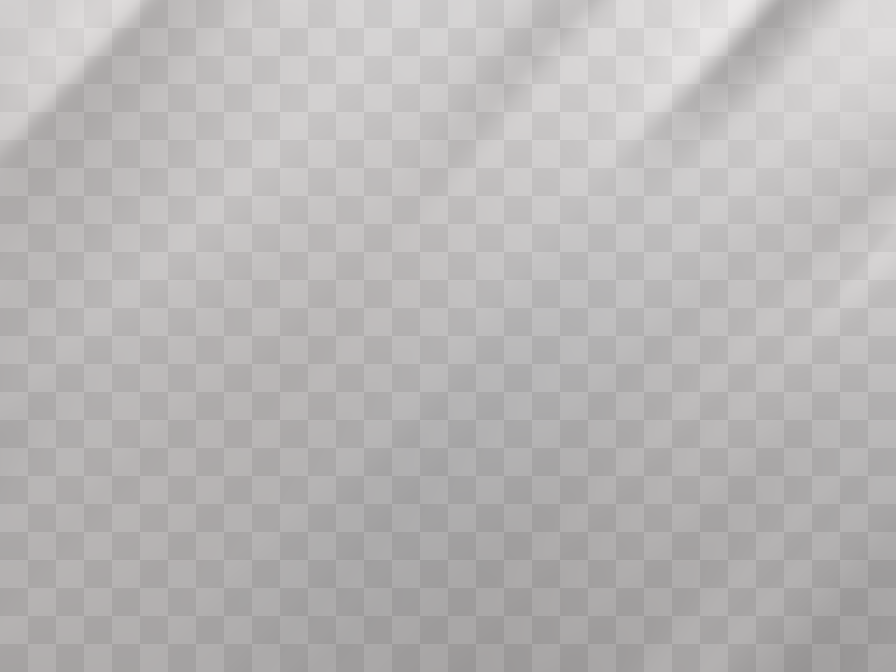
A WebGL 1 fragment shader for this texture:

```glsl
precision highp float;
// Pale grey checkerboard seen through soft, diagonal folds of translucent film.
// A vertical gradient carries stretched value noise and a few tapered creases;
// the checker is laid over it and fades toward the bright upper corners.

#define ROWS 24.0
#define CHECKER_DEPTH 0.023
#define BASE_LOW 0.637
#define BASE_RISE 0.145
#define SIDE_RISE 0.022
#define STREAK_DEPTH 0.062
#define FIBRE_DEPTH 0.014
#define TINT_DEPTH 0.010
#define FOLD_DIR vec2(0.69, 0.724)

uniform vec2 u_resolution;

float hash(vec2 p) {
  vec3 q = fract(vec3(p.xyx) * 0.1031);
  q += dot(q, q.yzx + 33.33);
  return fract((q.x + q.y) * q.z);
}

float noise(vec2 p) {
  vec2 i = floor(p);
  vec2 f = fract(p);
  f = f * f * (3.0 - 2.0 * f);
  return mix(mix(hash(i), hash(i + vec2(1.0, 0.0)), f.x),
             mix(hash(i + vec2(0.0, 1.0)), hash(i + vec2(1.0, 1.0)), f.x), f.y);
}

// Downward crease from a to b that fades toward b; each flank has its own softness.
float crease(vec2 p, vec2 a, vec2 b, float leftWidth, float rightWidth) {
  vec2 axis = b - a;
  float len = length(axis);
  vec2 dir = axis / len;
  float along = dot(p - a, dir) / len;
  float across = dot(p - a, vec2(-dir.y, dir.x));
  across += 0.012 * (noise(vec2(along * 2.5, a.x * 9.0)) - 0.5);
  float d = across / (across > 0.0 ? rightWidth : leftWidth);
  return exp(-d * d) * (1.0 - smoothstep(0.1, 1.0, along));
}

// Signed checker with edges one pixel wide: +1 on dark cells, -1 on light ones.
float checker(vec2 p) {
  float pixel = ROWS / u_resolution.y;
  vec2 wave = sin(3.14159 * p * ROWS) * 2.0 / (3.14159 * pixel);
  wave = clamp(wave, -1.0, 1.0);
  return wave.x * wave.y;
}

// Shading of the large folds along the top and right edges.
float folds(vec2 p) {
  float shade = 0.0;
  // Deep upper right fold, with its lit flank
  shade -= 0.19 * crease(p, vec2(1.20, 1.03), vec2(0.89, 0.70), 0.024, 0.050);
  shade += 0.055 * crease(p, vec2(1.12, 1.02), vec2(0.82, 0.66), 0.050, 0.024);
  // Softer fold at the top centre
  shade -= 0.085 * crease(p, vec2(0.89, 1.03), vec2(0.57, 0.65), 0.055, 0.024);
  // Bright upper left ridge and the shadow beneath it
  shade += 0.09 * crease(p, vec2(0.28, 1.08), vec2(-0.26, 0.52), 0.070, 0.020);
  shade -= 0.075 * crease(p, vec2(0.27, 1.04), vec2(-0.16, 0.54), 0.035, 0.080);
  // Faint right hand pair
  shade -= 0.06 * crease(p, vec2(1.36, 0.77), vec2(1.08, 0.50), 0.055, 0.035);
  shade += 0.035 * crease(p, vec2(1.36, 0.68), vec2(1.16, 0.45), 0.012, 0.040);
  return shade;
}

void main() {
  vec2 p = gl_FragCoord.xy / u_resolution.y;

  // Coordinates across and along the folds
  vec2 q = vec2(dot(p, vec2(FOLD_DIR.y, -FOLD_DIR.x)), dot(p, FOLD_DIR));
  q.x += 0.03 * (noise(p * 2.0 + 5.0) - 0.5);

  // Film: gradient, broad streaks, fine fibres and folds
  float tone = BASE_LOW + BASE_RISE * p.y + SIDE_RISE * p.x * (0.5 + p.y);
  tone += STREAK_DEPTH * (noise(vec2(q.x * 8.0 + 20.0, q.y * 1.5)) - 0.5);
  tone += FIBRE_DEPTH * (noise(vec2(q.x * 30.0 + 60.0, q.y * 3.0)) - 0.5);
  tone += folds(p);

  // Bright upper corners, dim lower right
  vec2 corner = p - vec2(0.0, 1.0);
  float leftGlow = exp(-dot(corner, corner) * 45.0);
  float rightGlow = smoothstep(0.55, 1.0, p.y) * smoothstep(0.85, 1.3, p.x);
  tone += 0.045 * leftGlow + 0.025 * rightGlow;
  tone -= 0.04 * smoothstep(0.95, 1.35, p.x) * (1.0 - smoothstep(0.1, 0.6, p.y));

  // Checker, weaker under the glare
  float visible = 1.0 - 0.6 * max(leftGlow, rightGlow);
  tone -= CHECKER_DEPTH * visible * checker(p);

  // Slight drift between warm and cool grey
  float warmth = noise(vec2(q.x * 4.0 + 8.0, q.y * 1.3)) - 0.25 - 0.3 * p.x;
  vec3 color = vec3(tone) + TINT_DEPTH * warmth * vec3(0.7, -0.1, -0.6);
  color += vec3(0.004, -0.002, -0.001);
  gl_FragColor = vec4(clamp(color, 0.0, 1.0), 1.0);
}
```
